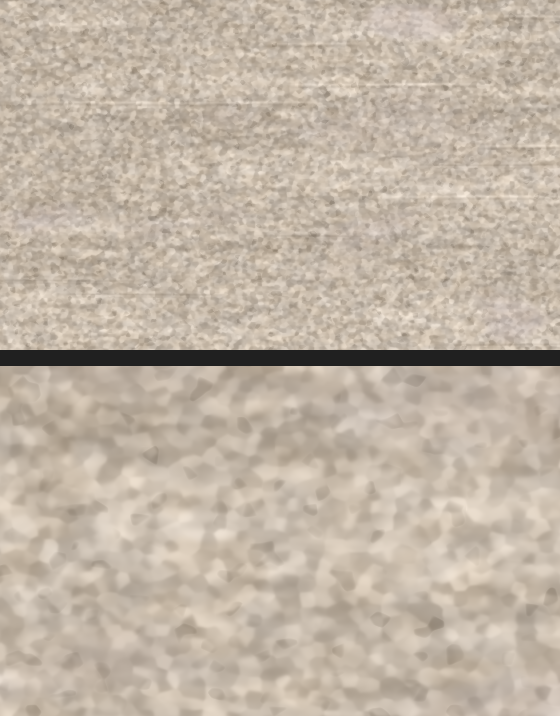
Top, the full canvas; bottom, a detail of the centre.
Give the GLSL for this texture, as a WebGL 1 fragment shader.

```glsl
precision highp float;
// Pale beige woven surface: fine soft grain over faint horizontal streaks.
// Smoothed cellular noise gives the grain, and the same noise stretched
// sideways gives the bands; a loop lays a few thin drawn threads on top.

uniform vec2 u_resolution;

vec3 hash3(vec2 p) {
  vec3 q = fract(p.xyx * vec3(0.1031, 0.1030, 0.0973));
  q += dot(q, q.yxz + 33.33);
  return fract((q.xxy + q.yzz) * q.zyx);
}

// Blends the random tones (-1 to 1) of nearby jittered cell points.
float cellTone(vec2 p, float sharpness) {
  vec2 cell = floor(p);
  float toneSum = 0.0;
  float weightSum = 0.0001;
  for (int j = -1; j <= 1; j++) {
    for (int i = -1; i <= 1; i++) {
      vec2 id = cell + vec2(float(i), float(j));
      vec3 rnd = hash3(id);
      vec2 toPoint = id + rnd.xy - p;
      float weight = exp(-sharpness * dot(toPoint, toPoint));
      toneSum += weight * (2.0 * rnd.z - 1.0);
      weightSum += weight;
    }
  }
  return toneSum / weightSum;
}

// Thin broken threads, each a light or dark line with a fainter shadow below.
float threads(vec2 uv) {
  float tone = 0.0;
  for (int i = 0; i < 11; i++) {
    vec3 place = hash3(vec2(float(i) * 7.0 + 3.0, 41.0));
    vec3 look = hash3(vec2(float(i) * 5.0 + 9.0, 87.0));
    float y = (float(i) + 0.15 + 0.7 * place.y) / 11.0;
    float halfLength = 0.15 + 0.4 * look.x;
    float along = abs(uv.x - 1.6 * place.x);
    float fade = 1.0 - smoothstep(0.5 * halfLength, halfLength, along);
    float offset = (uv.y - y + 0.001 * sin(uv.x * 9.0 + look.z * 6.0)) / 0.0038;
    float line = exp(-offset * offset);
    float shadow = exp(-(offset + 2.0) * (offset + 2.0));
    float strength = look.y < 0.5 ? 0.06 : -0.065;
    tone += fade * (strength * line - 0.035 * shadow);
  }
  return tone;
}

void main() {
  vec2 uv = gl_FragCoord.xy / u_resolution.y;

  // Horizontal structure, from broad bands to narrow streaks.
  float bands = 0.038 * cellTone(uv * vec2(0.9, 13.0) + 17.0, 3.0);
  bands += 0.034 * cellTone(uv * vec2(2.6, 48.0) + 53.0, 4.0);
  bands += 0.030 * cellTone(uv * vec2(12.0, 85.0) + 91.0, 4.0);

  // Rounded grains, with scattered darker specks.
  float grain = 0.088 * cellTone(uv * vec2(88.0, 100.0) + 131.0, 5.0);
  grain += 0.052 * cellTone(uv * vec2(46.0, 66.0) + 277.0, 5.0);
  float speck = smoothstep(0.5, 0.95, cellTone(uv * vec2(72.0, 84.0) + 419.0, 6.0));

  // Cool, smoother patches and slight shifts of warmth.
  float patchTone = cellTone(uv * vec2(4.0, 9.0) + 607.0, 3.5);
  float cool = smoothstep(0.4, 0.85, patchTone);
  float warmth = cellTone(uv * vec2(30.0, 44.0) + 743.0, 4.0);

  float tone = bands + threads(uv);
  tone += (grain - 0.075 * speck) * (1.0 - 0.35 * cool);

  vec3 color = vec3(0.772, 0.722, 0.661) + tone;
  color += vec3(0.008, 0.0, -0.012) * warmth;
  color += vec3(0.010, 0.008, 0.030) * cool;
  gl_FragColor = vec4(clamp(color, 0.0, 1.0), 1.0);
}
```
